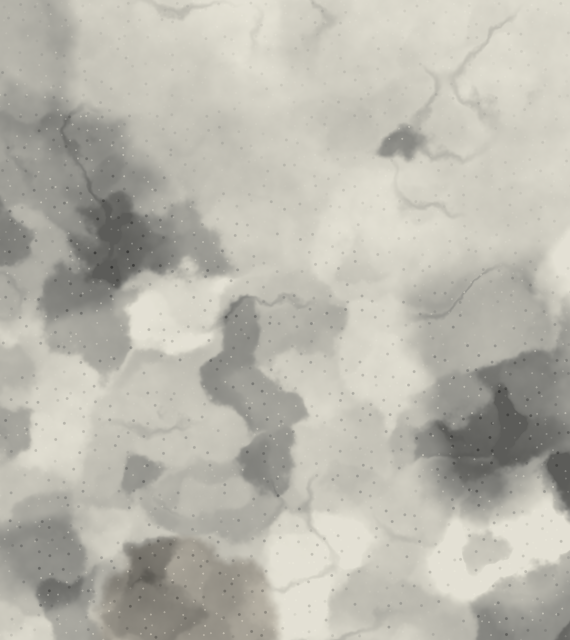
Reproduce this texture procedurally as a WebGL 1 fragment shader.

```glsl
precision highp float;
uniform vec2 u_resolution;

float hash(vec2 p) {
  vec3 q = fract(vec3(p.xyx) * 0.1031);
  q += dot(q, q.yzx + 33.33);
  return fract((q.x + q.y) * q.z);
}

vec2 hash2(vec2 p) {
  return vec2(hash(p + 17.3), hash(p + 71.9));
}

float gradientDot(vec2 cell, vec2 offset) {
  float a = 6.2832 * hash(cell);
  return dot(vec2(cos(a), sin(a)), offset);
}

float noise(vec2 p) {
  vec2 i = floor(p), f = fract(p);
  vec2 u = f * f * f * (f * (f * 6.0 - 15.0) + 10.0);
  vec2 e = vec2(1.0, 0.0);
  float low = mix(gradientDot(i, f), gradientDot(i + e, f - e), u.x);
  float high = mix(gradientDot(i + e.yx, f - e.yx), gradientDot(i + 1.0, f - 1.0), u.x);
  return mix(low, high, u.y);
}

float fbm(vec2 p) {
  float sum = 0.0, amp = 1.0;
  for (int i = 0; i < 5; i++) {
    sum += amp * noise(p);
    p = mat2(1.6, 1.2, -1.2, 1.6) * p + 9.7;
    amp *= 0.5;
  }
  return sum;
}

vec2 warp(vec2 p, float scale, float amount) {
  return p + amount * vec2(fbm(p * scale + 31.0), fbm(p * scale + 58.0));
}

// Soft-edged stone chips: x is a random shade, y marks the dark ones
vec2 chips(vec2 p, float sharpness, float darkShare) {
  vec2 cell = floor(p), sum = vec2(0.0);
  float total = 0.0;
  for (int y = -1; y <= 1; y++) {
    for (int x = -1; x <= 1; x++) {
      vec2 c = cell + vec2(float(x), float(y));
      float w = exp(-sharpness * length(c + hash2(c) - p));
      float shade = hash(c + 5.7);
      sum += w * vec2(shade, step(shade, darkShare));
      total += w;
    }
  }
  return sum / total;
}

float softPatch(vec2 p, vec2 center, vec2 radius, float softness) {
  return 1.0 - smoothstep(1.0 - softness, 1.0 + softness, length((p - center) / radius));
}

float specks(vec2 p, float scale, float radius, float share) {
  vec2 cell = floor(p * scale);
  vec2 center = (cell + 0.15 + 0.7 * hash2(cell)) / scale;
  float strength = step(hash(cell + 3.1), share) * (0.3 + 0.7 * hash(cell + 8.4));
  return strength * (1.0 - smoothstep(0.4 * radius, 1.4 * radius, length(p - center)));
}

float vein(vec2 p, float width) {
  return 1.0 - smoothstep(0.0, width, abs(noise(p)));
}

void main() {
  vec2 p = gl_FragCoord.xy / u_resolution.y;
  vec2 broad = warp(p, 5.0, 0.07);
  vec2 rough = warp(p, 11.0, 0.035);
  float cloud = fbm(p * 4.5 + 12.0);

  // Calm pale bed above, broken chips below
  float calm = smoothstep(0.48, 0.82, broad.y + 0.4 * (broad.x - 0.45));
  float broken = 1.0 - 0.88 * calm;
  float tone = 0.755 + 0.085 * calm + 0.075 * cloud;

  vec2 large = chips(mat2(6.2, 2.5, -3.0, 7.2) * rough, 26.0, 0.13);
  vec2 small = chips(mat2(13.0, -5.0, 4.0, 15.0) * rough + 20.0, 17.0, 0.11);
  tone += broken * (0.2 * (large.x - 0.45) - 0.12 * large.y);
  tone += broken * (0.1 * (small.x - 0.45) - 0.12 * small.y);

  // Broad grey masses, dark cores and pale blocks
  tone -= 0.15 * softPatch(broad, vec2(0.05, 0.66), vec2(0.19, 0.18), 0.16);
  tone -= 0.13 * softPatch(broad, vec2(0.02, 0.93), vec2(0.1, 0.13), 0.25);
  tone -= 0.05 * softPatch(broad, vec2(0.24, 0.82), vec2(0.16, 0.15), 0.5);
  tone -= 0.16 * softPatch(broad, vec2(0.77, 0.4), vec2(0.11, 0.2), 0.3);
  tone -= 0.15 * softPatch(rough, vec2(0.74, 0.25), vec2(0.075, 0.04), 0.45);
  tone -= 0.25 * softPatch(rough, vec2(0.62, 0.77), vec2(0.035, 0.022), 0.4);
  tone -= 0.11 * softPatch(broad, vec2(0.08, 0.1), vec2(0.1, 0.08), 0.25);
  tone += 0.13 * softPatch(broad, vec2(0.77, 0.12), vec2(0.13, 0.08), 0.25);
  tone += 0.12 * softPatch(broad, vec2(0.88, 0.52), vec2(0.07, 0.08), 0.25);
  float brown = softPatch(rough, vec2(0.29, 0.03), vec2(0.14, 0.12), 0.12);
  tone -= 0.17 * brown;

  // Faint veins and fine mottling
  float veinFade = smoothstep(-0.05, 0.3, noise(p * 5.0 + 44.0));
  tone -= 0.09 * veinFade * vein(rough * 6.0 + 7.0, 0.06);
  tone += 0.02 * fbm(p * 28.0);
  tone = clamp(tone, 0.36, 0.89);

  // Dark pinholes everywhere, pale dust on the grey stone
  float grey = 1.0 - smoothstep(0.58, 0.74, tone);
  tone -= 0.16 * (1.0 - 0.6 * calm) * specks(p, 42.0, 0.0024, 0.6);
  tone += 0.17 * (0.12 + 0.88 * grey) * specks(p + 0.4, 62.0, 0.0017, 0.5);

  vec3 coolTint = vec3(1.0, 1.0, 0.965);
  vec3 warmTint = vec3(1.0, 0.988, 0.932);
  vec3 brownTint = vec3(1.02, 0.98, 0.9);
  vec3 tint = mix(coolTint, warmTint, smoothstep(0.45, 0.82, tone));
  gl_FragColor = vec4(tone * mix(tint, brownTint, 0.7 * brown), 1.0);
}
```
